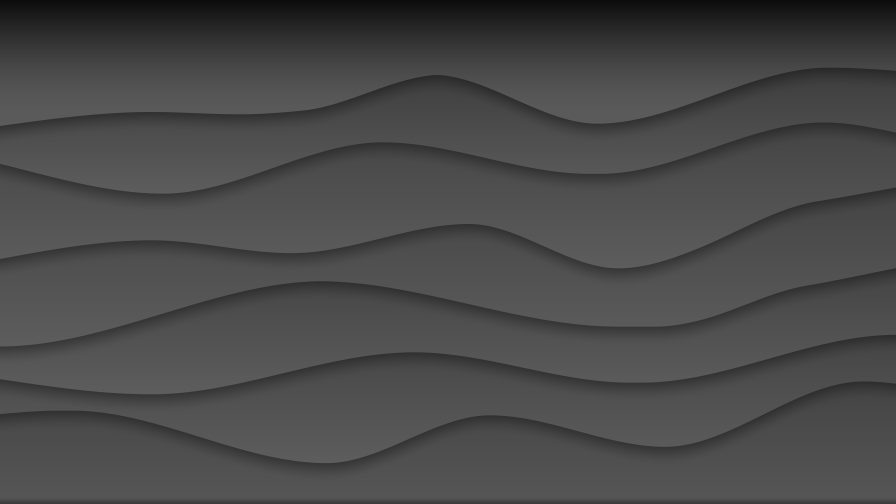
Write a WebGL 2 fragment shader that draws this background.

```glsl
#version 300 es
precision highp float;
// Stacked charcoal paper sheets with wavy lower edges and soft drop shadows.

#define DESIGN vec2(768.0, 432.0)  // layout units, y measured downwards
#define SHADOW_REACH 17.0
#define SHADOW_SPREAD 10.0
#define SHADOW_STRENGTH 0.48
#define SHEET_DARK 0.265
#define SHEET_LIGHT 0.365
#define TOP_BLACK 0.045

uniform vec2 u_resolution;
out vec4 outColor;

// Smooth rise or fall of a given height between two positions.
float hop(float x, float from, float to, float height) {
    return height * smoothstep(from, to, x);
}

// Vertical gray ramp of one sheet.
float ramp(float y, float top, float bottom, float dark) {
    return mix(dark, SHEET_LIGHT, clamp((y - top) / (bottom - top), 0.0, 1.0));
}

// Lays a sheet that ends at the given edge over the gray below it.
float lay(float below, float sheet, float depth, float pixel) {
    float shadow = 1.0 - smoothstep(-SHADOW_SPREAD, SHADOW_REACH, depth);
    below *= 1.0 - SHADOW_STRENGTH * shadow;
    return mix(sheet, below, clamp(0.5 + depth / pixel, 0.0, 1.0));
}

// Wave edges, from the highest to the lowest.
float edgeA(float x) {
    return 120.0 + hop(x, -130.0, 130.0, -24.0) + hop(x, 130.0, 205.0, 2.0)
        + hop(x, 205.0, 380.0, -14.0) + hop(x, 260.0, 380.0, -20.0)
        + hop(x, 370.0, 512.0, 42.0) + hop(x, 512.0, 710.0, -48.0)
        + hop(x, 710.0, 880.0, 10.0);
}

float edgeB(float x) {
    return 125.0 + hop(x, -100.0, 140.0, 41.0) + hop(x, 140.0, 328.0, -44.0)
        + hop(x, 328.0, 505.0, 27.0) + hop(x, 515.0, 706.0, -44.0)
        + hop(x, 706.0, 850.0, 22.0);
}

float edgeC(float x) {
    return 238.0 + hop(x, -130.0, 130.0, -32.0) + hop(x, 130.0, 250.0, 11.0)
        + hop(x, 250.0, 402.0, -25.0) + hop(x, 402.0, 530.0, 38.0)
        + hop(x, 530.0, 700.0, -48.0) + hop(x, 600.0, 900.0, -36.0);
}

float edgeD(float x) {
    return 297.0 + hop(x, 0.0, 278.0, -56.0) + hop(x, 272.0, 530.0, 39.0)
        + hop(x, 562.0, 690.0, -26.0) + hop(x, 600.0, 900.0, -41.0);
}

float edgeE(float x) {
    return 312.0 + hop(x, -130.0, 130.0, 26.0) + hop(x, 130.0, 355.0, -36.0)
        + hop(x, 355.0, 540.0, 26.0) + hop(x, 550.0, 768.0, -41.0);
}

float edgeF(float x) {
    return 358.0 + hop(x, -50.0, 50.0, -6.0) + hop(x, 62.0, 280.0, 45.0)
        + hop(x, 280.0, 420.0, -41.0) + hop(x, 420.0, 570.0, 27.0)
        + hop(x, 570.0, 740.0, -56.0) + hop(x, 740.0, 900.0, 24.0);
}

void main() {
    vec2 uv = gl_FragCoord.xy / u_resolution;
    vec2 p = vec2(uv.x, 1.0 - uv.y) * DESIGN;
    float pixel = DESIGN.y / u_resolution.y;

    // Lowest sheet, then each higher sheet on top of it.
    float gray = ramp(p.y, 327.0, 470.0, SHEET_DARK);
    gray = lay(gray, ramp(p.y, 285.0, 397.0, SHEET_DARK), p.y - edgeF(p.x), pixel);
    gray = lay(gray, ramp(p.y, 228.0, 338.0, SHEET_DARK), p.y - edgeE(p.x), pixel);
    gray = lay(gray, ramp(p.y, 160.0, 297.0, SHEET_DARK), p.y - edgeD(p.x), pixel);
    gray = lay(gray, ramp(p.y, 105.0, 231.0, SHEET_DARK), p.y - edgeC(p.x), pixel);
    gray = lay(gray, ramp(p.y, 58.0, 166.0, 0.235), p.y - edgeB(p.x), pixel);

    // The top sheet fades from near black with a gentle ease.
    float fade = sin(1.5708 * clamp(p.y / 106.0, 0.0, 1.0));
    float topSheet = mix(TOP_BLACK, SHEET_LIGHT - 0.01, fade);
    gray = lay(gray, topSheet, p.y - edgeA(p.x), pixel);

    // Thin shade along the bottom border.
    gray *= mix(0.7, 1.0, smoothstep(0.0, 6.0, DESIGN.y - p.y));
    outColor = vec4(vec3(gray), 1.0);
}
```
